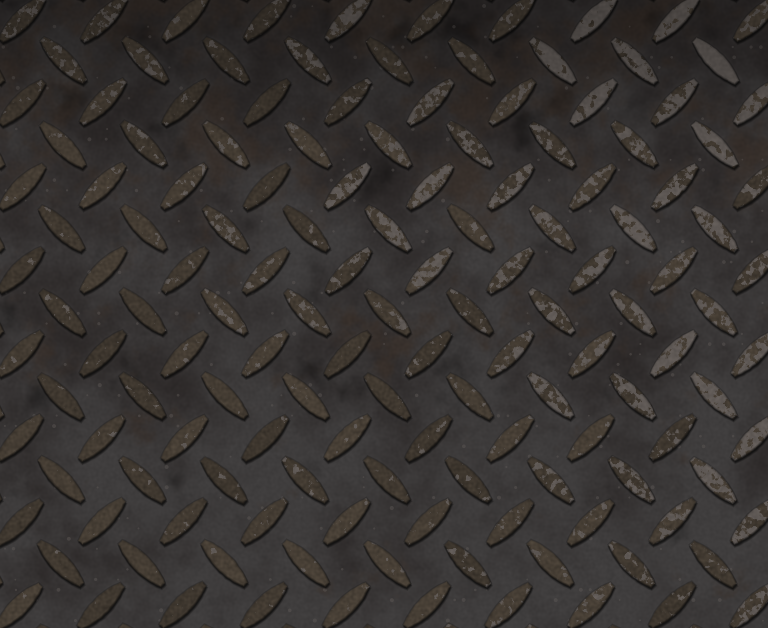
This texture is drawn by a Shadertoy shader. Its source:

```glsl
// Worn steel tread plate: two interleaved lattices of raised lozenge lugs leaning
// opposite ways, drawn as distance fields. Gradient noise stains the plate, and
// flakes the brown film off each lug by a different amount.

#define PITCH vec2(0.1062, 0.1092)    // lattice spacing, in canvas widths
#define ORIGIN vec2(0.0255, 0.0290)   // centre of the first lug
#define SHEAR 0.005                   // sideways drift of the rows
#define LUG_LENGTH 0.0395             // half length
#define LUG_WIDTH 0.0117              // half width
#define TAPER 0.68                    // narrowing towards the blunt tips
#define BEVEL 0.0026                  // reach of edge light and shadow
#define STEEL vec3(0.248, 0.240, 0.240)
#define GRIME vec3(0.172, 0.157, 0.155)
#define RUST vec3(0.220, 0.178, 0.150)
#define FILM vec3(0.272, 0.240, 0.203)
#define BARE vec3(0.385, 0.362, 0.350)

vec2 hash2(vec2 p) {
    p = vec2(dot(p, vec2(127.1, 311.7)), dot(p, vec2(269.5, 183.3)));
    return fract(sin(p) * 43758.5) * 2.0 - 1.0;
}

float gradientNoise(vec2 p) {
    vec2 i = floor(p), f = p - i;
    vec2 u = f * f * f * (f * (f * 6.0 - 15.0) + 10.0);
    vec2 e = vec2(1.0, 0.0);
    float a = dot(hash2(i), f);
    float b = dot(hash2(i + e.xy), f - e.xy);
    float c = dot(hash2(i + e.yx), f - e.yx);
    float d = dot(hash2(i + e.xx), f - e.xx);
    return mix(mix(a, b, u.x), mix(c, d, u.x), u.y);
}

float fbm(vec2 p) {
    float sum = 0.0, amplitude = 1.0;
    for (int i = 0; i < 4; i++) {
        sum += amplitude * gradientNoise(p);
        p = mat2(1.6, 1.2, -1.2, 1.6) * p + 7.3;
        amplitude *= 0.5;
    }
    return sum;
}

// Distance to the nearest lug; id tells the lugs apart
float lugDistance(vec2 p, out vec2 id) {
    float nearest = 1.0;
    id = vec2(0.0);
    p.x -= SHEAR * p.y;
    for (int i = 0; i < 2; i++) {
        float lattice = float(i);
        float lean = 1.0 - 2.0 * lattice;
        vec2 grid = (p - ORIGIN) / PITCH - 0.5 * lattice;
        vec2 cell = floor(grid + 0.5);
        vec2 key = cell + 41.0 * lattice;
        vec2 q = (grid - cell) * PITCH - 0.001 * hash2(key);
        vec2 axis = abs(vec2(q.x + lean * q.y, q.y - lean * q.x)) * 0.7071;
        float s = axis.x / LUG_LENGTH;
        float d = max(axis.y - LUG_WIDTH * (1.0 - TAPER * s * s), axis.x - LUG_LENGTH);
        if (d < nearest) { nearest = d; id = key; }
    }
    return nearest;
}

// Sparse grit: one possible dot per grid cell
float specks(vec2 p) {
    vec2 cell = floor(p), h = hash2(cell + 90.0);
    float radius = 0.08 + 0.12 * abs(h.y);
    float dotMask = smoothstep(radius + 0.06, radius - 0.06, length(p - cell - 0.5 - 0.25 * h.yx));
    return dotMask * step(0.86, h.x);
}

void mainImage(out vec4 fragColor, in vec2 fragCoord) {
    vec2 p = fragCoord / iResolution.x;
    float pixel = 1.0 / iResolution.x;
    float grain = gradientNoise(p * 210.0) + 0.6 * gradientNoise(p * 95.0 + 5.0);

    // Lug shape with a ragged edge, and its upward slope for lighting
    vec2 id, unusedId;
    vec2 ragged = p + 0.0008 * vec2(gradientNoise(p * 120.0), gradientNoise(p * 120.0 + 31.0));
    float d = lugDistance(ragged, id);
    float dAbove = lugDistance(ragged + vec2(-0.3, 1.0) * BEVEL, unusedId);
    float slope = clamp((dAbove - d) / BEVEL, -1.0, 1.0);
    float lugMask = smoothstep(pixel, -pixel, d);

    // Plate: steel below, grimier and rustier towards the top
    float stain = fbm(p * 7.0) + 0.4 * fbm(p * 28.0 + 3.0);
    vec3 plate = mix(GRIME, STEEL, smoothstep(-0.7, 0.6, stain + 0.35 - 0.85 * p.y));
    float rust = fbm(p * 9.0 + 17.0) + 0.5 * fbm(p * 35.0 + 9.0);
    plate = mix(plate, RUST, 0.65 * smoothstep(0.0, 0.6, rust + 0.8 * (p.y - 0.5)));
    plate *= 1.0 - 0.35 * smoothstep(0.3, 0.8, fbm(p * 11.0 + 51.0) + 0.25 * p.y);

    // Scuffed halo and contact shadow around each lug
    plate = mix(plate, STEEL, 0.4 * exp(-max(d, 0.0) / 0.006));
    plate *= 1.0 + 0.09 * grain;
    plate = mix(plate, BARE, 0.4 * specks(p * 75.0));
    plate *= 1.0 - 0.6 * smoothstep(0.0025, -0.0015, dAbove);
    plate *= 1.0 - 0.25 * smoothstep(0.0025, 0.0, d);

    // Lug top: brown film flaking to bare metal, most at the upper right
    vec2 chance = hash2(id + 13.0);
    float wear = (0.6 * p.x + 0.6 * p.y) * (0.75 + 0.35 * chance.x);
    float flake = smoothstep(-0.02, 0.18, fbm(p * 85.0 + id) + wear - 0.55);
    vec3 lug = FILM * (0.95 + 0.09 * chance.y + 0.22 * grain);
    lug = mix(lug, BARE * (1.0 + 0.12 * grain), 0.9 * flake);

    // Rounded rim, lit above and dark below
    float rim = smoothstep(-0.0032, 0.0, d);
    lug *= 1.0 + rim * (0.22 * slope - 0.28);

    vec3 color = mix(plate, lug, lugMask);
    color *= 1.0 - 0.24 * smoothstep(0.55, 0.82, p.y);
    fragColor = vec4(color, 1.0);
}
```
